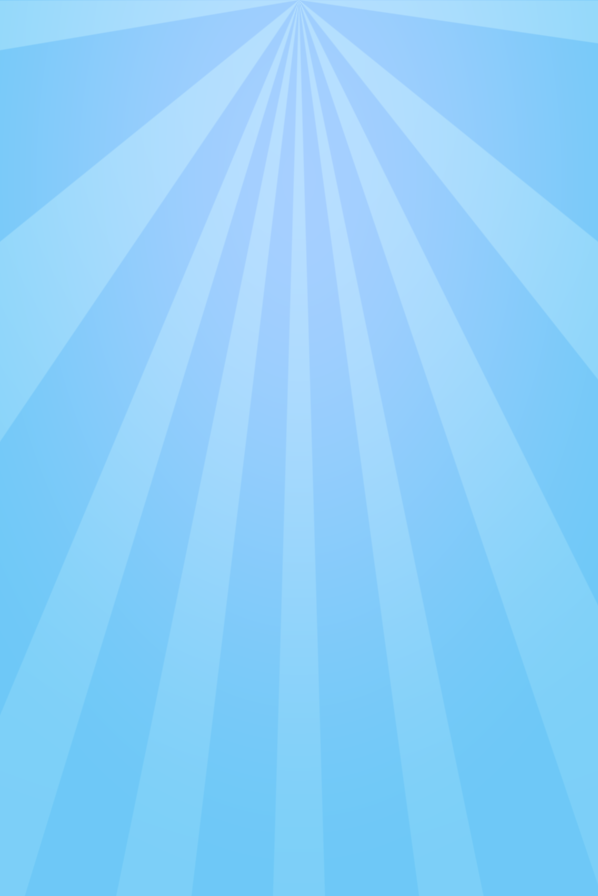
This background is drawn by a Shadertoy shader. Its source:

```glsl
// Pale sunbeams fanning down from the top centre of a soft blue sky.
// Each beam is the area between two straight lines through one apex;
// an elliptical glow tints the sky and the beams fade with distance.

const vec3 SKY_EDGE = vec3(0.430, 0.785, 0.968);
const vec3 SKY_GLOW = vec3(0.650, 0.812, 1.000);
const vec3 BEAM_TINT = vec3(0.870, 1.000, 1.000);

// Side slopes of each beam: sideways run per unit of drop
const int BEAM_COUNT = 9;
const vec2 BEAMS[BEAM_COUNT] = vec2[](
    vec2(-900.0, -5.95), vec2(-1.237, -0.677), vec2(-0.418, -0.306),
    vec2(-0.204, -0.120), vec2(-0.029, 0.029), vec2(0.134, 0.206),
    vec2(0.338, 0.494), vec2(0.788, 1.237), vec2(6.90, 900.0));

// Signed distance to the line x = slope * y, positive on its right
float lineDistance(vec2 p, float slope) {
    return (p.x - slope * p.y) / sqrt(1.0 + slope * slope);
}

// Smooth coverage of the wedge between two slopes
float beamMask(vec2 p, vec2 slopes, float blur) {
    float inside = min(lineDistance(p, slopes.x), -lineDistance(p, slopes.y));
    return smoothstep(-blur, blur, inside);
}

// Combined coverage of the whole fan
float fanMask(vec2 p, float blur) {
    float mask = 0.0;
    for (int i = 0; i < BEAM_COUNT; i++) {
        mask = max(mask, beamMask(p, BEAMS[i], blur));
    }
    return mask;
}

// Blue sky with a lavender glow, fading smoothly to its rim
vec3 skyColor(vec2 p, vec2 center, vec2 radius) {
    float reach = length((p - center) / radius);
    return mix(SKY_GLOW, SKY_EDGE, smoothstep(0.0, 1.0, reach));
}

void mainImage(out vec4 fragColor, in vec2 fragCoord) {
    // Height is one unit; x runs from the middle and y down from the top
    vec2 p = vec2(fragCoord.x - 0.5 * iResolution.x,
                  iResolution.y - fragCoord.y) / iResolution.y;
    float blur = max(0.0012, 0.8 / iResolution.y);

    vec3 color = skyColor(p, vec2(0.0, 0.20), vec2(0.48, 0.82));

    // Beams lose strength away from their source
    float strength = mix(0.34, 0.13, smoothstep(0.0, 1.0, length(p)));
    color = mix(color, BEAM_TINT, strength * fanMask(p, blur));

    fragColor = vec4(color, 1.0);
}
```
